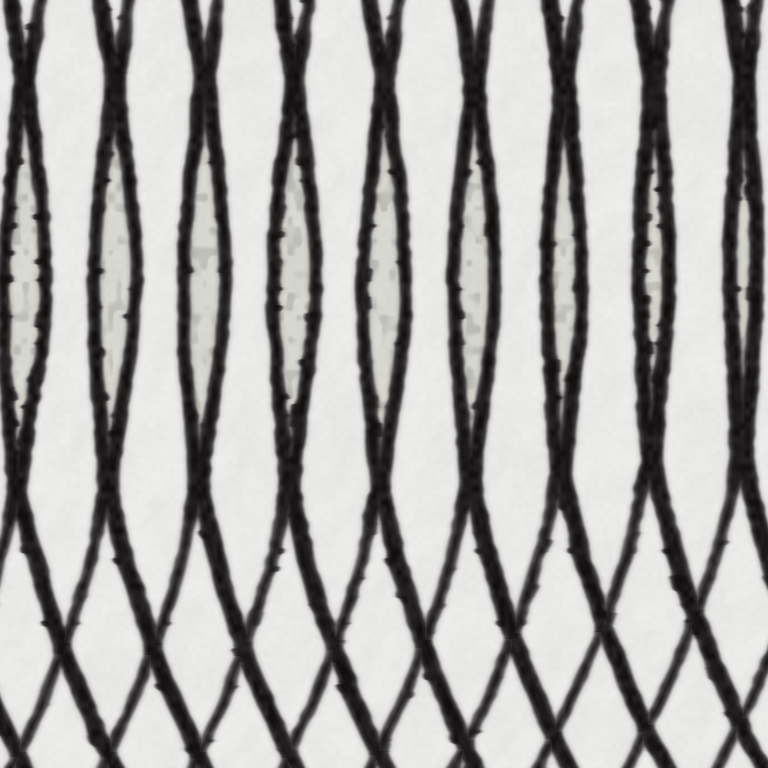
Reproduce this pattern procedurally as a WebGL 1 fragment shader.

```glsl
precision highp float;
// Dark expanded mesh on pale plaster: columns of paired strands that cross at
// the top, part into slender loops, rejoin, then fan into a diamond lattice.
// Each strand is a curve x = centre +- spread(y), blended by a smooth minimum.
uniform vec2 u_resolution;

const float PERIOD = 0.117;
const float TOP_JOINT = 0.0977;

float hash(vec2 p) {
  p = fract(p * vec2(0.1031, 0.1137));
  p += dot(p, p.yx + 33.33);
  return fract((p.x + p.y) * p.x * 7.13 + p.y * 19.7);
}

float noise(vec2 p) {
  vec2 i = floor(p), f = fract(p);
  f = f * f * (3.0 - 2.0 * f);
  return mix(mix(hash(i), hash(i + vec2(1.0, 0.0)), f.x),
             mix(hash(i + vec2(0.0, 1.0)), hash(i + 1.0), f.x), f.y);
}

float smoothMin(float a, float b, float k) {
  float h = max(k - abs(a - b), 0.0) / k;
  return min(a, b) - h * h * k * 0.25;
}

void main() {
  vec2 p = gl_FragCoord.xy / u_resolution;
  p.y = 1.0 - p.y; // measure downwards
  float aa = 0.7 / min(u_resolution.x, u_resolution.y);

  float mesh = 1.0;   // signed distance to the whole mesh
  float pale = 0.0;   // greyness of the nearest strand
  float nearest = 1.0;
  float hollow = 0.0; // inside of a loop
  float column = floor((p.x - 0.0326) / PERIOD + 0.5);

  for (int k = -2; k <= 2; k++) {
    float id = column + float(k);
    float home = 0.0326 + id * PERIOD;
    float right = smoothstep(0.55, 0.95, home);
    float centre = home - mix(0.0095, 0.003, clamp(home, 0.0, 1.0)) * smoothstep(0.35, 0.65, p.y);
    float lowJoint = 0.6406 - 0.045 * smoothstep(0.5, 0.95, home);

    // Spread and width of the pair in its three zones
    float above = max(TOP_JOINT - p.y, 0.0);
    float below = max(p.y - lowJoint, 0.0);
    float t = clamp((p.y - TOP_JOINT) / (lowJoint - TOP_JOINT), 0.0, 1.0);
    float bulge = max(sin(3.14159 * t), 0.0);
    float spread = 0.0033 + mix(0.0241, 0.0137, right) * pow(bulge + 1e-5, 1.4);
    spread += 0.155 * above + 0.187 * below + 0.43 * below * below;
    float slope = 0.187 + 0.86 * below;
    float width = 0.0085 + 0.0026 * (1.0 - bulge) + 0.0012 * right;
    float lattice = smoothstep(0.0, 0.06, below);
    float crown = smoothstep(0.02, 0.08, above);

    for (int j = 0; j < 2; j++) {
      float side = float(j) * 2.0 - 1.0;
      float seed = id * 7.3 + side * 31.0 + 90.0;
      float thin = mix(crown * step(0.0, side), step(side, 0.0), lattice);
      float w = mix(width, mix(0.0122, 0.0082, thin), max(lattice, crown * thin));
      // Slow wobble, and small burrs along the cut edges
      float x = p.x - centre - side * spread + 0.0035 * (noise(vec2(seed, p.y * 22.0)) - 0.5);
      float edge = sign(x);
      float burr = noise(vec2(seed + edge * 5.0, p.y * 85.0));
      w += 0.003 * (burr - 0.5) + 0.0035 * smoothstep(0.72, 0.95, burr) * step(x * side, 0.0);
      float d = (abs(x) - w) / sqrt(1.0 + slope * slope * lattice);
      if (d < nearest) {
        nearest = d;
        pale = thin;
      }
      mesh = smoothMin(mesh, d, 0.005);
    }
    float inside = 1.0 - smoothstep(spread - 0.006, spread, abs(p.x - centre));
    hollow = max(hollow, inside * smoothstep(0.15, 0.45, bulge));
  }

  // Plaster: faint slanted mottling, dimmer inside the loops
  float mottle = noise(vec2(p.x * 45.0 + p.y * 18.0, p.y * 30.0));
  float grain = noise(p * 170.0);
  vec3 plaster = vec3(0.915, 0.915, 0.908) + 0.022 * (mottle - 0.5) + 0.018 * (grain - 0.5);
  plaster -= hollow * (vec3(0.07, 0.07, 0.085) + 0.1 * smoothstep(0.55, 0.9, noise(p * vec2(90.0, 70.0))));
  plaster *= 1.0 - 0.1 * (1.0 - smoothstep(0.0, 0.008, mesh));

  // Metal: dark core, lighter purplish rims, dusty thin strands
  float core = smoothstep(0.0, 0.008, -mesh);
  vec3 metal = mix(vec3(0.26, 0.235, 0.25), vec3(0.095, 0.085, 0.085), core);
  metal += 0.09 * pale * (1.0 - 0.5 * core);
  metal += 0.09 * (noise(p * vec2(150.0, 110.0)) - 0.4);

  float cover = 1.0 - smoothstep(-0.0022 - aa, 0.0022 + aa, mesh);
  gl_FragColor = vec4(mix(plaster, metal, cover), 1.0);
}
```
